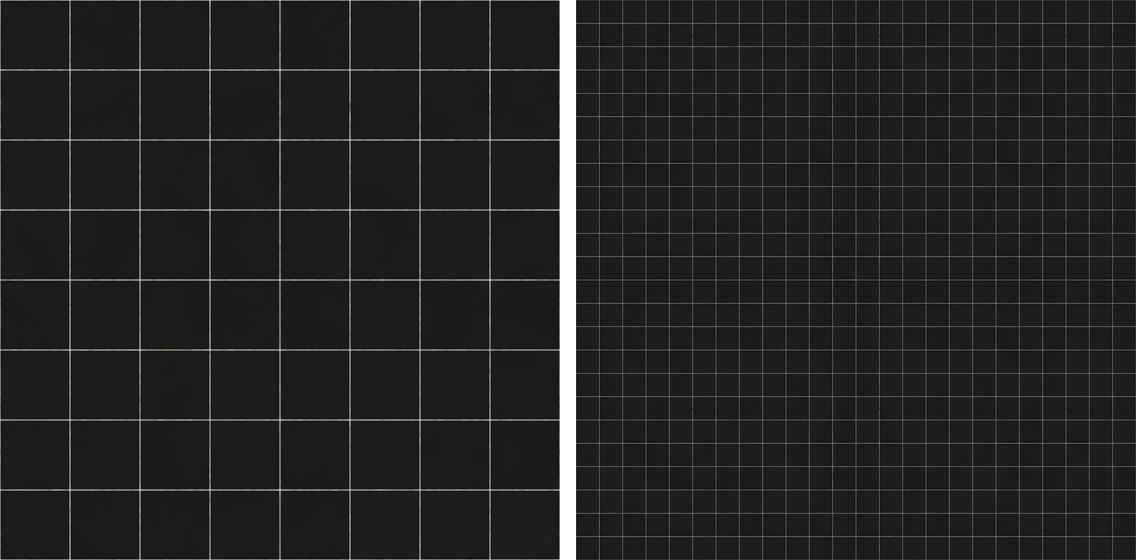
Left, the tile; right, the same tile 3 across and 3 down.
This texture is drawn by a WebGL 2 fragment shader. Its source:

```glsl
#version 300 es
precision highp float;

uniform vec2 u_resolution;
out vec4 fragColor;

const float TILES = 8.0;

float hash(vec2 p) {
    vec3 q = fract(p.xyx * vec3(0.1031, 0.1030, 0.0973));
    q += dot(q, q.yzx + 33.33);
    return fract((q.x + q.y) * q.z);
}

vec2 gradient(vec2 corner, float period) {
    float angle = 6.2832 * hash(mod(corner, period) + period);
    return vec2(cos(angle), sin(angle));
}

// Gradient noise over the unit square, wrapping after a whole period
float wrapNoise(vec2 uv, float period) {
    vec2 p = uv * period;
    vec2 i = floor(p);
    vec2 f = p - i;
    vec2 w = f * f * f * (f * (f * 6.0 - 15.0) + 10.0);
    float a = dot(gradient(i, period), f);
    float b = dot(gradient(i + vec2(1, 0), period), f - vec2(1, 0));
    float c = dot(gradient(i + vec2(0, 1), period), f - vec2(0, 1));
    float d = dot(gradient(i + vec2(1, 1), period), f - vec2(1, 1));
    return mix(mix(a, b, w.x), mix(c, d, w.x), w.y);
}

float roundedBox(vec2 p, float halfSize, float radius) {
    vec2 q = abs(p) - halfSize + radius;
    return length(max(q, 0.0)) + min(max(q.x, q.y), 0.0) - radius;
}

void main() {
    vec2 uv = gl_FragCoord.xy / u_resolution;
    vec2 grid = uv * TILES;
    vec2 cell = floor(grid);
    float pixel = TILES / min(u_resolution.x, u_resolution.y);

    // Tile outline with a slightly uneven edge
    float edgeWear = 0.0022 * wrapNoise(uv, 96.0);
    float edge = roundedBox(fract(grid) - 0.5, 0.4906, 0.012) + edgeWear;
    float groutCover = clamp(edge / pixel + 0.5, 0.0, 1.0);

    // Dark glaze: small tone shift per tile and faint clouding
    float cloud = wrapNoise(uv, 12.0) + 0.5 * wrapNoise(uv, 40.0);
    float tone = 0.006 * (hash(cell + 5.0) - 0.5) + 0.005 * cloud;
    vec3 tile = vec3(0.110, 0.110, 0.109) + tone;

    // Shadowed rim beside the joint
    tile = mix(tile, vec3(0.070, 0.070, 0.064), smoothstep(-0.028, -0.016, edge));

    // Pale grout with fine mottling, olive stains and a few dark patches
    vec3 grout = vec3(0.690, 0.692, 0.675);
    grout *= 1.0 + 0.14 * wrapNoise(uv, 64.0) + 0.12 * wrapNoise(uv, 17.0);
    float stain = smoothstep(0.12, 0.45, wrapNoise(uv, 9.0));
    grout = mix(grout, vec3(0.60, 0.60, 0.46), 0.6 * stain);
    float grime = smoothstep(0.42, 0.62, wrapNoise(uv, 23.0));
    grout *= 1.0 - 0.45 * grime;

    fragColor = vec4(mix(tile, grout, groutCover), 1.0);
}
```
